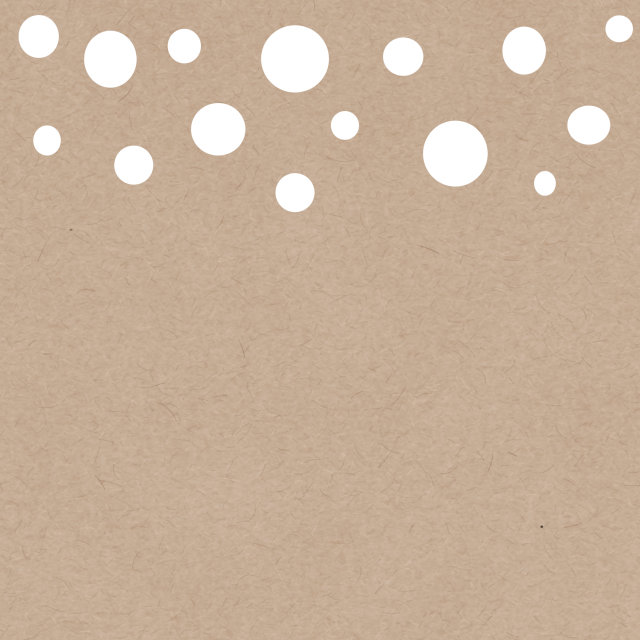
Write a Shadertoy shader that draws this background.

```glsl
// Brown kraft paper with a scatter of white oval dots along the top.
// Layered gradient noise makes the pulp, curved strokes in jittered cells
// make the fibres, and two short rows of ellipses make the dots.

const vec4 UPPER_DOTS[7] = vec4[7](   // centre.xy, radii.xy
    vec4(.0605, .943, .0315, .0335), vec4(.1725, .9075, .041, .0445),
    vec4(.288, .928, .026, .027),    vec4(.461, .908, .053, .0525),
    vec4(.630, .9115, .0315, .030),  vec4(.819, .921, .034, .0375),
    vec4(.9675, .955, .0215, .021));

const vec4 LOWER_DOTS[8] = vec4[8](
    vec4(.0735, .7805, .0215, .0235), vec4(.209, .742, .0305, .0305),
    vec4(.341, .798, .0425, .041),    vec4(.461, .699, .0305, .0305),
    vec4(.539, .804, .022, .0225),    vec4(.7115, .760, .0505, .0515),
    vec4(.8515, .7135, .017, .0193),  vec4(.920, .8045, .0335, .0305));

vec2 hash2(vec2 p) {
    vec3 q = fract(p.xyx * vec3(.1031, .1030, .0973));
    q += dot(q, q.yzx + 33.33);
    return fract((q.xx + q.yz) * q.zy);
}

float cornerSlope(vec2 cell, vec2 offset) {
    return dot(hash2(cell) * 2. - 1., offset);
}

float gradientNoise(vec2 p) {
    vec2 i = floor(p), f = fract(p);
    vec2 u = f * f * f * (f * (f * 6. - 15.) + 10.);
    vec2 e = vec2(1, 0);
    return mix(mix(cornerSlope(i, f), cornerSlope(i + e, f - e), u.x),
               mix(cornerSlope(i + e.yx, f - e.yx), cornerSlope(i + 1., f - 1.), u.x), u.y);
}

// Uneven pulp: broad mottling down to fine, slightly flattened grain
float pulp(vec2 p) {
    p += .006 * vec2(gradientNoise(p * 35.), gradientNoise(p * 35. + 50.));
    return .25 * gradientNoise(p * 7. + 3.)
         + .35 * gradientNoise(p * vec2(38, 60))
         + .50 * gradientNoise(p * vec2(85, 140) + 17.)
         + .55 * gradientNoise(p * vec2(170, 250) + 41.);
}

// One bent stroke per grid cell; returns coverage 0..1
float fibres(vec2 p, float scale, float width, float seed, float px) {
    vec2 g = p * scale, cell = floor(g);
    float cover = 0.;
    for (int y = -1; y <= 1; y++)
    for (int x = -1; x <= 1; x++) {
        vec2 id = cell + vec2(x, y);
        vec2 jitter = hash2(id + seed), shape = hash2(id + seed + 71.);
        float angle = (shape.x - .5) * 2.6;
        vec2 q = mat2(cos(angle), -sin(angle), sin(angle), cos(angle)) * (g - id - jitter);
        q.y += (jitter.y - .5) * 1.6 * q.x * q.x;
        q.x -= clamp(q.x, -.1 - .35 * shape.y, .1 + .35 * shape.y);
        float d = length(q) / scale;
        float strength = .2 + .8 * fract(jitter.x * 7. + shape.y * 5.);
        cover = max(cover, strength * (1. - smoothstep(width - px * .5, width + px * .8, d)));
    }
    return cover;
}

float ellipse(vec2 p, vec4 dot4, float px) {
    float d = (length((p - dot4.xy) / dot4.zw) - 1.) * min(dot4.z, dot4.w);
    return 1. - smoothstep(-px * .7, px * .7, d);
}

void mainImage(out vec4 fragColor, in vec2 fragCoord) {
    vec2 uv = fragCoord / iResolution.xy;
    float px = 1. / min(iResolution.x, iResolution.y);

    // Paper body, a touch deeper toward the top
    float tone = .55 + pulp(uv) - .12 * smoothstep(.5, 1., uv.y);
    vec3 paper = mix(vec3(.747, .638, .538), vec3(.797, .708, .627), tone);

    // Pale and dark fibres, from fine and dense to long and rare
    paper += .028 * fibres(uv, 52., .0007, 5., px);
    paper += .030 * fibres(uv, 34., .0006, 23., px);
    paper -= vec3(.040, .046, .050) * fibres(uv, 60., .0006, 11., px);
    paper -= vec3(.050, .060, .065) * fibres(uv, 31., .0006, 37., px);
    float rare = smoothstep(.05, .3, gradientNoise(uv * 9. + 8.));
    paper -= vec3(.10, .12, .13) * rare * fibres(uv, 19., .0005, 53., px);

    // Two dark flecks in the pulp
    paper = mix(paper, vec3(.22, .17, .13), .85 * ellipse(uv, vec4(.8465, .177, .002, .0018), px));
    paper = mix(paper, vec3(.40, .29, .21), .65 * ellipse(uv, vec4(.111, .641, .0022, .0014), px));

    // White dots
    float white = 0.;
    for (int i = 0; i < 7; i++) white = max(white, ellipse(uv, UPPER_DOTS[i], px));
    for (int i = 0; i < 8; i++) white = max(white, ellipse(uv, LOWER_DOTS[i], px));

    fragColor = vec4(mix(paper, vec3(1), white), 1.);
}
```
